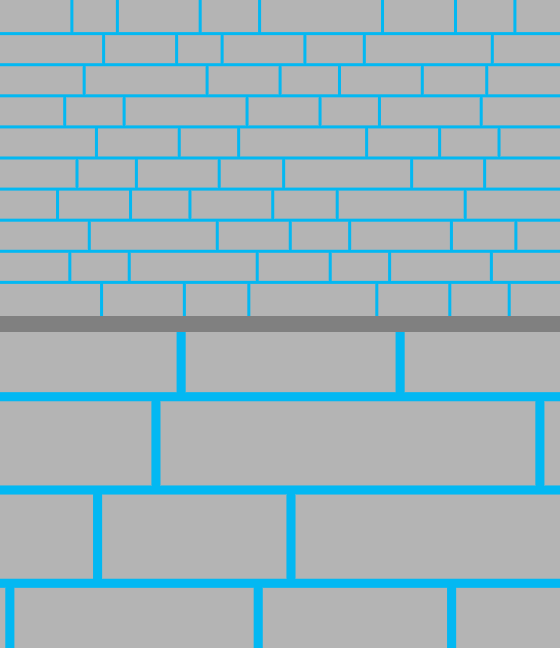
Top: the whole. Bottom: its middle third, enlarged.
This pattern is drawn by a Shadertoy shader. Its source:

```glsl
#define COURSES 10.0
#define COURSE_HEIGHT 0.0984
#define JOINT_WIDTH 0.0096
#define MIN_END_BRICK 0.115
#define FIRST_JOINT vec2(0.174, 0.336)
#define BRICK_COLOR vec3(0.706)
#define JOINT_COLOR vec3(0.01, 0.72, 0.95)

const int SIZES = 12;
const float BRICK_WIDTHS[SIZES] = float[SIZES](
    0.144, 0.188, 0.188, 0.188, 0.204, 0.231,
    0.231, 0.231, 0.262, 0.322, 0.389, 0.405);

// Golden-ratio steps mix short and long bricks evenly along a course
float brickWidth(float course, int brick) {
    float pick = fract(0.05 + 0.41 * course + 0.618 * float(brick));
    return BRICK_WIDTHS[min(int(pick * float(SIZES)), SIZES - 1)];
}

// Distance to the nearest upright joint of a course
float uprightDistance(float x, float course, float aspect) {
    float joint = mix(FIRST_JOINT.x, FIRST_JOINT.y, fract(0.33 + 0.62 * course));
    float nearest = 1e3;
    for (int brick = 0; brick < 40; brick++) {
        if (joint > aspect - MIN_END_BRICK) break;
        nearest = min(nearest, abs(x - joint));
        joint += brickWidth(course, brick);
    }
    return nearest;
}

// Distance to the nearest level joint; the outer edges have none
float levelDistance(float level) {
    float line = clamp(round(level), 1.0, COURSES - 1.0);
    return abs(level - line) * COURSE_HEIGHT;
}

void mainImage(out vec4 fragColor, in vec2 fragCoord) {
    vec2 p = fragCoord / iResolution.y;
    float aspect = iResolution.x / iResolution.y;

    // Courses are counted from the top and centred on the canvas
    float level = (0.5 - p.y) / COURSE_HEIGHT + 0.5 * COURSES;
    float course = clamp(floor(level), 0.0, COURSES - 1.0);

    float d = min(levelDistance(level), uprightDistance(p.x, course, aspect));

    // One-pixel smooth edge
    float joint = clamp(0.5 + (0.5 * JOINT_WIDTH - d) * iResolution.y, 0.0, 1.0);
    fragColor = vec4(mix(BRICK_COLOR, JOINT_COLOR, joint), 1.0);
}
```
